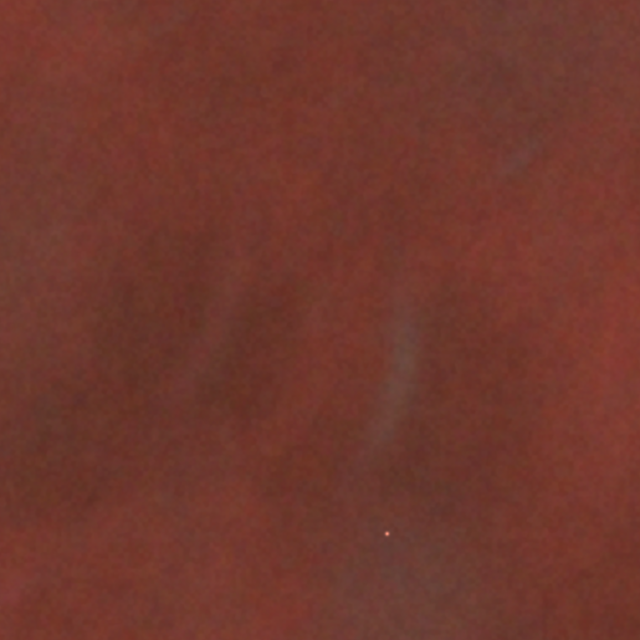
This texture is drawn by a WebGL 2 fragment shader. Its source:

```glsl
#version 300 es
precision highp float;

uniform vec2 u_resolution;
out vec4 fragColor;

const vec3 DARK_RUST = vec3(0.392, 0.198, 0.155);
const vec3 WARM_RUST = vec3(0.505, 0.234, 0.190);
const vec3 GREY_HAZE = vec3(0.400, 0.278, 0.250);
const vec3 PINK_VEIL = vec3(0.480, 0.265, 0.240);
const vec3 BRIGHT_SPECK = vec3(1.0, 0.60, 0.50);
const int STREAK_COUNT = 7;

vec3 hash3(vec2 p) {
    vec3 q = fract(p.xyx * vec3(0.1031, 0.1030, 0.0973));
    q += dot(q, q.yxz + 33.33);
    return fract((q.xxy + q.yzz) * q.zyx);
}

// Soft cellular noise: three channels blended between jittered cells, about -0.5 to 0.5
vec3 softCells(vec2 p) {
    vec2 cell = floor(p);
    vec3 total = vec3(0.0);
    float weightSum = 0.0;
    for (int y = -1; y <= 1; y++) {
        for (int x = -1; x <= 1; x++) {
            vec2 id = cell + vec2(x, y);
            vec2 toPoint = id + 0.25 + 0.5 * hash3(id + 71.0).xy - p;
            float weight = exp(-5.0 * dot(toPoint, toPoint));
            total += weight * hash3(id + 13.0);
            weightSum += weight;
        }
    }
    return total / weightSum - 0.5;
}

vec3 layeredCells(vec2 p, int layers) {
    vec3 total = vec3(0.0);
    float amplitude = 1.0;
    for (int i = 0; i < layers; i++) {
        total += amplitude * softCells(p);
        p = mat2(0.8, 0.6, -0.6, 0.8) * p * 2.1 + 17.0;
        amplitude *= 0.6;
    }
    return total;
}

vec2 sineWarp(vec2 p, float amount) {
    vec2 bend = sin(p.yx * vec2(9.0, 11.0) + vec2(0.4, 1.7));
    bend += 0.5 * sin(p.yx * vec2(23.0, 19.0) + vec2(2.1, 0.6));
    return p + amount * bend;
}

float softBlob(vec2 p, vec2 center, vec2 radius) {
    vec2 d = (p - center) / radius;
    return exp(-dot(d, d));
}

// Soft smear leaning clockwise from vertical by tilt
float smear(vec2 p, vec2 center, float tilt, vec2 size) {
    float c = cos(tilt);
    float s = sin(tilt);
    vec2 d = mat2(c, s, -s, c) * (p - center);
    d.x += 0.25 * d.y * d.y / (size.y + 0.05);
    return softBlob(d, vec2(0.0), size);
}

// Broad light and dark zones
float toneField(vec2 p) {
    float tone = 0.53;
    tone -= 0.46 * softBlob(p, vec2(0.20, 0.40), vec2(0.24, 0.26));
    tone -= 0.32 * softBlob(p, vec2(0.66, 0.30), vec2(0.15, 0.26));
    tone += 0.42 * softBlob(p, vec2(0.97, 0.47), vec2(0.18, 0.22));
    tone += 0.22 * softBlob(p, vec2(0.06, 0.90), vec2(0.25, 0.22));
    float crease = p.y - 0.19 - 0.10 * p.x;
    float creaseFade = 1.0 - smoothstep(0.36, 0.52, p.x);
    tone += 0.22 * creaseFade * smoothstep(0.03, -0.02, crease);
    return tone;
}

float hazeField(vec2 p) {
    float haze = 0.60 * softBlob(p, vec2(0.66, 0.05), vec2(0.11, 0.18));
    haze += 0.30 * softBlob(p, vec2(0.88, 0.92), vec2(0.20, 0.18));
    return haze + 0.28 * softBlob(p, vec2(0.0, 0.56), vec2(0.16, 0.22));
}

void main() {
    vec2 uv = gl_FragCoord.xy / u_resolution;
    vec2 warped = sineWarp(uv, 0.012);

    // Cloudy leather tones, stretched along the lean of the streaks
    vec2 leaning = vec2(uv.x - 0.35 * uv.y, uv.y + 0.2 * uv.x);
    vec3 clouds = layeredCells(leaning * vec2(7.0, 4.5) + 3.0, 4);
    float tone = toneField(warped) + 0.42 * clouds.x;
    float haze = hazeField(warped) + 0.30 * max(clouds.y, 0.0);
    vec3 color = mix(DARK_RUST, WARM_RUST, clamp(tone, -0.1, 1.15));
    color = mix(color, GREY_HAZE, clamp(haze, 0.0, 0.75));

    // Scattered faded streaks, shorter and flatter towards the top
    for (int i = 0; i < STREAK_COUNT; i++) {
        float index = float(i);
        vec2 center = fract(vec2(0.62, 0.41) + index * vec2(0.73, 0.11));
        float upper = smoothstep(0.50, 0.78, center.y);
        float tilt = mix(0.20 + 0.16 * index, 0.95, upper);
        vec2 size = mix(vec2(0.024, 0.17), vec2(0.013, 0.05), upper);
        float strength = (i == 0 ? 0.65 : 0.38) * (0.85 + 0.7 * clouds.z);
        vec3 tint = i == 0 ? GREY_HAZE * 1.06 : mix(PINK_VEIL, GREY_HAZE * 1.1, upper);
        float streak = smear(sineWarp(uv, 0.005), center, tilt, size);
        color = mix(color, tint, strength * streak);
    }

    // Faint colour mottling and fine grain
    color += 0.030 * softCells(uv * 52.0) * vec3(1.0, 0.7, 0.8);
    color += 0.024 * softCells(uv * 125.0 + 40.0).x;
    color += 0.014 * softCells(uv * 190.0 + 90.0);

    // Single bright speck
    float speck = softBlob(uv, vec2(0.605, 0.166), vec2(0.0032));
    color = mix(color, BRIGHT_SPECK, speck);

    fragColor = vec4(color, 1.0);
}
```
